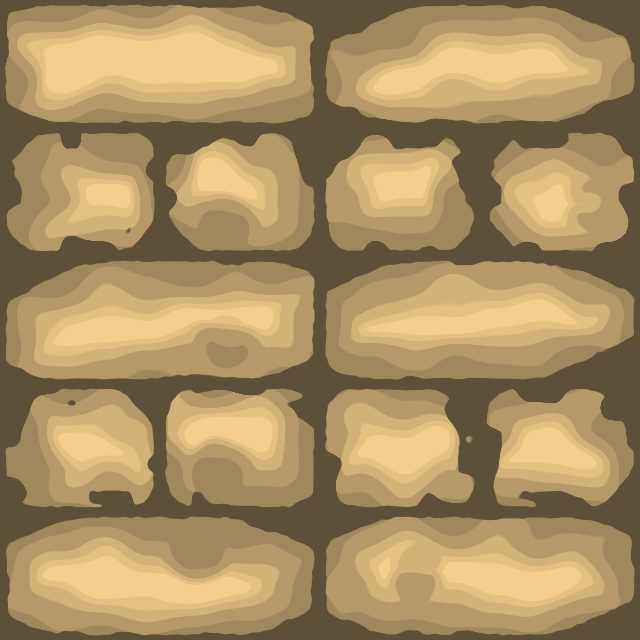
Write a three.js fragment shader that draws this texture.

```glsl
// Draws a worn sandstone wall: five courses alternating two long and four short stones.
varying vec2 vUv;

float hash(vec2 p) {
  vec3 q = fract(p.xyx * vec3(0.1031, 0.1030, 0.0973));
  q += dot(q, q.yzx + 33.33);
  return fract((q.x + q.y) * q.z);
}

float noise(vec2 p) {
  vec2 i = floor(p), f = fract(p);
  f = f * f * (3.0 - 2.0 * f);
  return mix(mix(hash(i), hash(i + vec2(1.0, 0.0)), f.x),
             mix(hash(i + vec2(0.0, 1.0)), hash(i + 1.0), f.x), f.y);
}

float smoothMin(float a, float b, float k) {
  float h = max(k - abs(a - b), 0.0) / k;
  return min(a, b) - h * h * k * 0.25;
}

// Depth inside a block whose four corners are cut by different amounts
float stoneDepth(vec2 p, vec2 halfSize, vec2 id, float isShort) {
  vec2 q = halfSize - abs(p);
  float depth = smoothMin(q.x, q.y, 0.015);
  for (int i = 0; i < 4; i++) {
    float n = float(i);
    vec2 side = vec2(mod(n, 2.0), floor(n / 2.0)) * 2.0 - 1.0;
    float cut = mix(0.012, 0.062, hash(id * 7.0 + n * 3.7 + 5.0));
    vec2 reach = cut * vec2(mix(2.3, 0.9, isShort), 1.0);
    vec2 inner = halfSize - side * p;
    float bevel = (dot(inner, reach.yx) - reach.x * reach.y) / length(reach);
    depth = smoothMin(depth, bevel, 0.015);
  }
  return depth;
}

float band(float tone, float level) {
  return smoothstep(level - 0.016, level + 0.016, tone);
}

void main() {
  // Courses and stones
  float row = min(floor(vUv.y * 5.0), 4.0);
  float isShort = mod(row, 2.0);
  float columns = 2.0 + 2.0 * isShort;
  float column = min(floor(vUv.x * columns), columns - 1.0);
  vec2 id = vec2(column, row) + 1.0;
  vec2 p = vUv - (vec2(column, row) + 0.5) / vec2(columns, 5.0);
  vec2 halfSize = vec2(mix(0.242, 0.117, isShort), 0.093);
  vec2 seed = id * 17.3;

  // Ragged outline, with deeper chips on the short stones
  float chips = smoothstep(0.5, 0.9, noise(p * 24.0 + seed));
  float outline = stoneDepth(p, halfSize, id, isShort)
    - chips * mix(0.006, 0.024, isShort)
    - noise(p * 95.0 + seed) * 0.003;

  // Off-centre, warped layers of worn relief
  vec2 drift = (vec2(hash(id + 31.0), hash(id + 47.0)) - 0.5) * vec2(0.05, 0.026);
  vec2 warp = vec2(noise(p * 15.0 + seed + 40.0), noise(p * 15.0 + seed + 80.0)) - 0.5;
  vec2 w = p + drift + warp * vec2(0.07, 0.045);
  float tone = stoneDepth(w, halfSize, id, isShort) / 0.083;
  tone += (noise(p * vec2(12.0, 20.0) + seed + 120.0) - 0.5) * 0.3;

  // Rounded hollow that bites into some highlights
  vec2 hollow = (vec2(hash(id + 61.0), hash(id + 73.0)) - 0.5) * halfSize * vec2(1.1, 0.9);
  float bite = smoothstep(0.052, 0.018, length((p - hollow + warp * 0.025) * vec2(0.8, 1.0)));
  tone -= bite * 0.5 * step(0.5, hash(id + 89.0));

  // Flat sandstone shades from rim to crown
  vec3 stone = vec3(0.63, 0.53, 0.37);
  stone = mix(stone, vec3(0.71, 0.60, 0.41), band(tone, 0.17));
  stone = mix(stone, vec3(0.82, 0.70, 0.47), band(tone, 0.50));
  stone = mix(stone, vec3(0.89, 0.755, 0.515), band(tone, 0.70));
  stone = mix(stone, vec3(0.95, 0.81, 0.56), band(tone, 0.84));

  vec3 mortar = vec3(0.37, 0.31, 0.22);
  gl_FragColor = vec4(mix(mortar, stone, smoothstep(-0.001, 0.001, outline)), 1.0);
}
```
